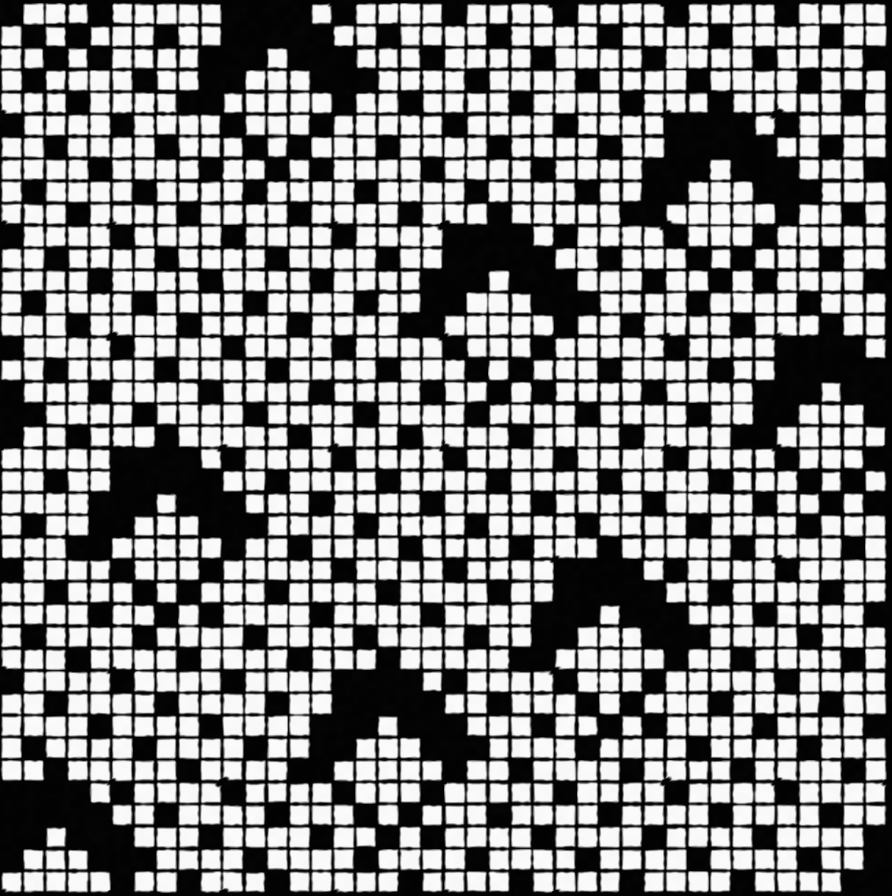
A Shadertoy shader for this pattern:

```glsl
// A 40 by 40 point-paper weave draft: white squares on black ink, with a
// five-step satin ground and eight hollow diamonds set in an eight-step order.
// Each cell is inked by integer rules, then drawn as a worn rounded box.

const int CELLS = 40;
const float PITCH = 0.02484;                  // cell size in canvas units
const vec2 MARGIN = vec2(0.0005, 0.0031);     // left and top border
const vec3 INK = vec3(0.008);
const vec3 PAPER = vec3(0.985);

float hash21(vec2 p) {
    vec3 q = fract(p.xyx * vec3(0.1031, 0.1030, 0.0973));
    q += dot(q, q.yzx + 33.33);
    return fract((q.x + q.y) * q.z);
}

float valueNoise(vec2 p) {
    vec2 i = floor(p), f = fract(p);
    f = f * f * (3.0 - 2.0 * f);
    return mix(mix(hash21(i), hash21(i + vec2(1, 0)), f.x),
               mix(hash21(i + vec2(0, 1)), hash21(i + vec2(1, 1)), f.x), f.y);
}

float roundedBox(vec2 p, float halfSize, float radius) {
    vec2 q = abs(p) - halfSize + radius;
    return length(max(q, 0.0)) + min(max(q.x, q.y), 0.0) - radius;
}

// Signed offset between two indices on the wrapped grid
int wrapOffset(int a, int b) {
    return (a - b + CELLS + CELLS / 2) % CELLS - CELLS / 2;
}

int diamond(int dx, int dy) { return abs(dx) + abs(dy); }

// True where a cell is filled with ink; rows count downwards
bool isInked(ivec2 cell) {
    const int order[8] = int[8](2, 6, 4, 7, 1, 5, 3, 0);
    bool inked = (cell.x + 3 * cell.y) % 5 == 0;
    for (int k = 0; k < 8; k++) {
        int dx = wrapOffset(cell.x, order[k] * 5 + 2);
        int dy = wrapOffset(cell.y, k * 5 + 2);
        int outer = diamond(dx, dy - 1);
        if (outer <= 5 && dx >= 0 && dx < 4) inked = false;
        if (outer <= 4 && abs(dx) < 4) inked = true;
        if (diamond(dx, dy - 2) <= 2) inked = false;
    }
    return inked;
}

// Distance to an ink blot on some of the five-cell guide corners
float blotDistance(vec2 p) {
    vec2 corner = floor(p / 5.0 + 0.5);
    float chance = hash21(corner + 17.0);
    vec2 d = p - corner * 5.0 - vec2(0.02, 0.0);
    d.y += 0.35 * d.x;
    float radius = chance > 0.4 ? 0.12 + 0.11 * chance : -1.0;
    return length(d * vec2(0.8, 1.2)) - radius;
}

void mainImage(out vec4 fragColor, in vec2 fragCoord) {
    vec2 uv = fragCoord / iResolution.xy;
    vec2 p = (vec2(uv.x, 1.0 - uv.y) - MARGIN) / PITCH;
    float soft = 0.05 + 0.5 / (PITCH * iResolution.y);

    // Uneven hand-ruled edges
    float wobble = 0.055 * (valueNoise(p * 4.5) - 0.5)
                 + 0.04 * (valueNoise(p * 0.9 + 40.0) - 0.5);

    // White square with slight changes of size and place
    vec2 id = floor(p);
    ivec2 cell = ivec2(id);
    vec2 jitter = vec2(hash21(id + 3.0), hash21(id + 71.0)) - 0.5;
    float halfSize = 0.427 + 0.018 * (hash21(id + 130.0) - 0.5);
    float d = roundedBox(fract(p) - 0.5 - 0.025 * jitter, halfSize, 0.07) + wobble;
    d = max(d, -blotDistance(p) + wobble);

    bool inside = all(greaterThanEqual(cell, ivec2(0)))
               && all(lessThan(cell, ivec2(CELLS)));
    float white = 0.0;
    if (inside && !isInked(cell)) white = 1.0 - smoothstep(-soft, soft, d);

    // Faint mottling of paper and ink
    float grain = valueNoise(p * 3.0 + 9.0);
    vec3 color = mix(INK + 0.012 * grain * grain, PAPER - 0.015 * grain, white);
    fragColor = vec4(color, 1.0);
}
```
